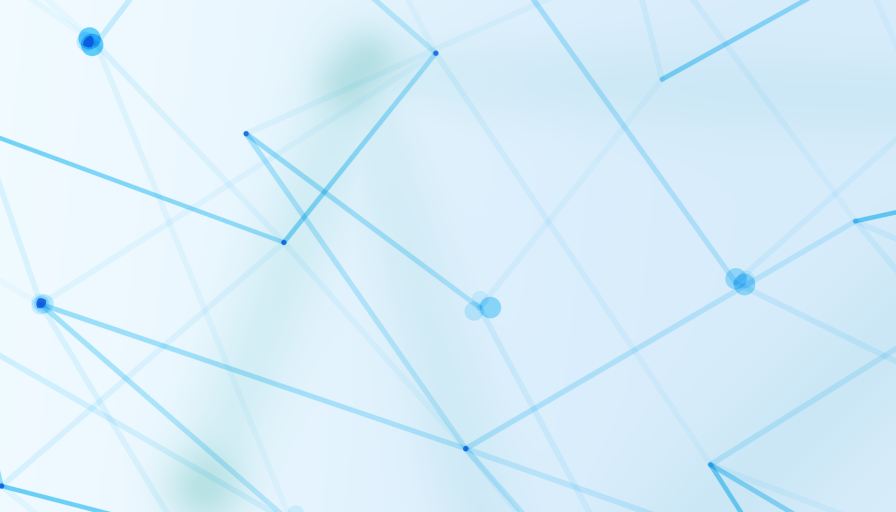
Give the GLSL for this background, as a WebGL 2 fragment shader.

```glsl
#version 300 es
precision highp float;
// Pale blue backdrop with soft teal haze and a network of translucent links and discs.

uniform vec2 u_resolution;
out vec4 fragColor;

// Colours
const vec3 PALE_LEFT = vec3(0.94, 0.98, 1.0);
const vec3 PALE_RIGHT = vec3(0.845, 0.925, 0.985);
const vec3 HAZE_TINT = vec3(0.90, 0.965, 0.96);
const vec3 BLOB_TINT = vec3(0.86, 0.945, 0.93);
const vec3 LINK_TINT = vec3(0.0, 0.70, 0.94);
const vec3 DISC_TINT = vec3(0.04, 0.72, 0.97);
const vec3 CORE_BLUE = vec3(0.03, 0.30, 0.86);

// Sizes, as fractions of the canvas height
const vec2 CELL = vec2(0.42, 0.37);
const vec2 GRID_ORIGIN = vec2(0.14, 0.10);
const float JITTER = 0.72;
const float LINK_FINE = 0.0042;
const float LINK_BROAD = 0.0058;
const float DISC_RADIUS = 0.020;
const float DISC_SPREAD = 0.042;
const float HUB_RADIUS = 0.0050;

// Shares and strengths
const float LINK_SHARE = 0.56;
const float DISC_SHARE = 0.55;
const float LINK_FAINT = 0.07;
const float LINK_STRONG = 0.64;

// Integer hash: three values in 0..1 per cell and seed
vec3 hash3(ivec2 cell, int seed) {
    uvec3 v = uvec3(ivec3(cell, seed) + 64) * 1664525u + 1013904223u;
    v.x += v.y * v.z; v.y += v.z * v.x; v.z += v.x * v.y;
    v ^= v >> 16u;
    v.x += v.y * v.z; v.y += v.z * v.x; v.z += v.x * v.y;
    return vec3(v >> 8u) / 16777216.0;
}

vec2 nodeAt(ivec2 cell) {
    vec2 offset = (hash3(cell, 1).xy - 0.5) * JITTER;
    return GRID_ORIGIN + (vec2(cell) + offset) * CELL;
}

// Distance to a segment in x, position along it in y
vec2 segment(vec2 p, vec2 a, vec2 b) {
    vec2 ab = b - a;
    float t = clamp(dot(p - a, ab) / dot(ab, ab), 0.0, 1.0);
    return vec2(length(p - a - ab * t), t);
}

float glow(float d, float width) {
    return exp(-d * d / (width * width));
}

float cover(float d, float pixel) {
    return smoothstep(0.75 * pixel, -0.75 * pixel, d);
}

vec3 tint(vec3 colour, float amount) {
    return mix(vec3(1.0), colour, amount);
}

// Gradient, out-of-focus bands and their two denser ends
vec3 backdrop(vec2 p) {
    vec2 top = vec2(0.70, 0.86), foot = vec2(0.40, 0.05);
    vec3 colour = mix(PALE_LEFT, PALE_RIGHT, smoothstep(-0.15, 1.4, p.x - 0.12 * p.y));
    float haze = 0.85 * glow(segment(p, top, foot).x, 0.085);
    haze = max(haze, 0.65 * glow(segment(p, top, vec2(0.95, -0.05)).x, 0.085));
    haze = max(haze, 0.55 * glow(segment(p, top, vec2(1.85, 0.80)).x, 0.085));
    haze = max(haze, 0.60 * glow(segment(p, vec2(1.85, 0.45), vec2(1.35, -0.05)).x, 0.14));
    float blob = glow(segment(p, top - 0.02, top + 0.02).x, 0.060);
    blob = max(blob, glow(length(p - foot), 0.070));
    return colour * tint(HAZE_TINT, haze) * tint(BLOB_TINT, blob);
}

// Up to four links per node: three falling to the right, one shallow and rising
vec3 links(vec2 p, ivec2 cell, float pixel) {
    vec3 light = vec3(1.0);
    vec2 start = nodeAt(cell);
    for (int k = 0; k < 4; k++) {
        vec3 pick = hash3(cell, 10 + k);
        if (pick.x > LINK_SHARE) continue;
        ivec2 reach = k < 3 ? ivec2(1 + k / 2, -1 - k % 2) : ivec2(1 + int(pick.y * 2.0), 1);
        vec2 s = segment(p, start, nodeAt(cell + reach));
        float strength = pick.z * pick.z * pick.z;
        float alpha = mix(LINK_FAINT, LINK_STRONG, strength) * mix(1.0, 0.6, s.y);
        float halfWidth = mix(LINK_BROAD, LINK_FINE, strength);
        light *= tint(LINK_TINT, alpha * cover(s.x - halfWidth, pixel));
    }
    return light;
}

// Cluster of overlapping discs with a dark lens, or a small hub dot
vec3 paintNode(vec3 colour, vec2 p, ivec2 cell, float pixel) {
    vec2 centre = nodeAt(cell);
    vec3 kind = hash3(cell, 2);
    if (kind.x > DISC_SHARE) {
        float hub = cover(length(p - centre) - HUB_RADIUS, pixel);
        return mix(colour, CORE_BLUE, 0.7 * hub * step(0.4, kind.y));
    }
    float lens = -1.0;
    for (int k = 0; k < 3; k++) {
        vec3 h = hash3(cell, 30 + k);
        vec2 offset = (h.xy - 0.5) * DISC_SPREAD;
        float d = length(p - centre - offset) - DISC_RADIUS * mix(0.8, 1.1, h.z);
        float alpha = mix(0.12, 0.25 + 0.5 * kind.y, h.z * h.z);
        colour *= tint(DISC_TINT, alpha * cover(d, pixel));
        lens = max(lens, d);
    }
    return mix(colour, CORE_BLUE, 0.8 * step(0.5, kind.y) * cover(lens + 0.004, pixel));
}

void main() {
    vec2 p = gl_FragCoord.xy / u_resolution.y;
    float pixel = 1.0 / u_resolution.y;
    vec3 colour = backdrop(p);
    for (int y = -1; y <= 4; y++)
        for (int x = -2; x <= 4; x++) colour *= links(p, ivec2(x, y), pixel);
    for (int y = -1; y <= 3; y++)
        for (int x = -1; x <= 4; x++) colour = paintNode(colour, p, ivec2(x, y), pixel);
    fragColor = vec4(colour, 1.0);
}
```
